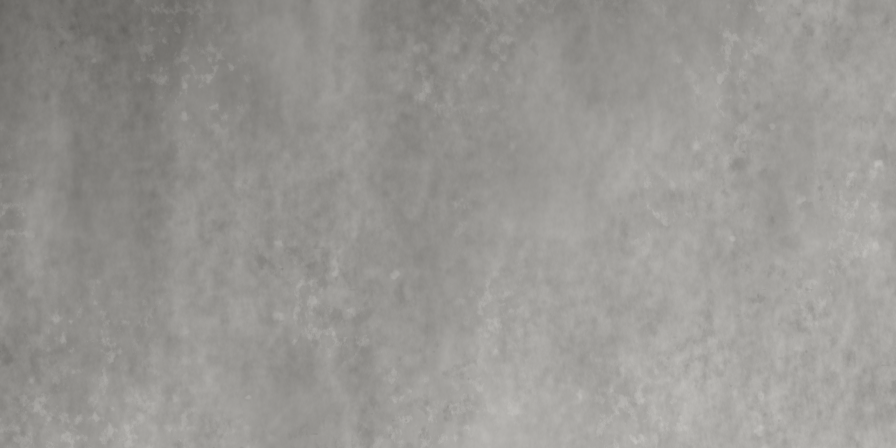
This texture is drawn by a WebGL 1 fragment shader. Its source:

```glsl
precision highp float;
uniform vec2 u_resolution;

float hash(vec2 p) {
  return fract(sin(dot(p, vec2(127.1, 311.7))) * 43758.5453);
}

float noise(vec2 p) {
  vec2 i = floor(p), f = fract(p);
  f = f * f * (3.0 - 2.0 * f);
  return mix(mix(hash(i), hash(i + vec2(1.0, 0.0)), f.x),
             mix(hash(i + vec2(0.0, 1.0)), hash(i + 1.0), f.x), f.y);
}

// Fractal noise centred on zero
float fbm(vec2 p) {
  float sum = 0.0, amp = 0.5;
  for (int i = 0; i < 5; i++) {
    sum += amp * (noise(p) - 0.5);
    p = mat2(0.8, 0.6, -0.6, 0.8) * p * 2.03 + 17.3;
    amp *= 0.55;
  }
  return sum;
}

// Vertically drawn noise for trowel and water marks
float streaks(vec2 p) {
  p.x += 0.04 * fbm(p * 5.0);
  return 0.45 * (noise(p * vec2(9.0, 1.6) + 4.0) - 0.5)
       + 0.32 * (noise(p * vec2(22.0, 4.0) + 31.0) - 0.5)
       + 0.23 * (noise(p * vec2(50.0, 10.0) + 57.0) - 0.5);
}

// Rare small pale chips, one candidate per cell
float chips(vec2 p) {
  vec2 cell = floor(p), f = fract(p);
  vec2 centre = 0.3 + 0.4 * vec2(hash(cell + 3.1), hash(cell + 8.7));
  float radius = 0.06 + 0.08 * hash(cell + 5.3);
  float edge = length(f - centre) + 0.14 * (noise(p * 9.0) - 0.5);
  return step(0.97, hash(cell)) * (1.0 - smoothstep(radius * 0.3, radius * 1.4, edge));
}

void main() {
  vec2 uv = gl_FragCoord.xy / u_resolution;
  vec2 p = gl_FragCoord.xy / u_resolution.y;

  // Broad light, dim at the upper left
  float tone = 0.604 + 0.095 * (uv.x - 0.5) - 0.095 * (uv.y - 0.5);
  tone -= 0.045 * (1.0 - smoothstep(0.0, 0.6, length((uv - vec2(0.0, 1.0)) * vec2(1.2, 0.9))));
  tone -= 0.02 * smoothstep(0.8, 1.0, uv.y);

  // Stains, streaks and mottling
  float streakShare = mix(1.0, 0.55, smoothstep(0.35, 0.75, uv.x));
  tone += 0.11 * fbm(p * vec2(3.2, 2.4) + 2.7);
  tone += 0.1 * streakShare * streaks(p);
  tone += 0.075 * fbm(p * vec2(15.0, 10.0) + 40.0);

  // Fine grain, stronger in some areas
  float grainShare = 0.75 + 1.2 * noise(p * vec2(5.0, 3.5) + 63.0);
  tone += 0.055 * grainShare * fbm(p * vec2(58.0, 46.0) + 9.0);

  // Crumbly pale flecks gathered in patches
  float patches = smoothstep(-0.06, 0.2, fbm(p * vec2(5.5, 3.5) + 71.0));
  float flecks = smoothstep(0.02, 0.28, fbm(p * vec2(56.0, 46.0) + 13.0));
  tone += 0.06 * patches * flecks;

  // Dark scuffs and small pits
  float scuffs = smoothstep(-0.02, 0.22, fbm(p * vec2(4.0, 4.5) + 103.0));
  tone -= 0.045 * scuffs * smoothstep(0.02, 0.26, fbm(p * vec2(36.0, 30.0) + 88.0));
  tone -= 0.05 * smoothstep(0.9, 1.0, noise(p * 65.0 + 21.0)) * scuffs;

  // Shallow relief, roughest at the lower right
  vec2 q = p * vec2(44.0, 28.0) + 150.0;
  float relief = fbm(q) - fbm(q + vec2(0.3, -0.25));
  float rough = smoothstep(0.5, 0.85, uv.x) * (1.0 - smoothstep(0.1, 0.5, uv.y));
  tone += (0.035 + 0.075 * rough) * relief;

  tone += 0.055 * chips(p * 12.0 + 6.0);

  gl_FragColor = vec4(tone + vec3(0.007, 0.0, -0.014), 1.0);
}
```
